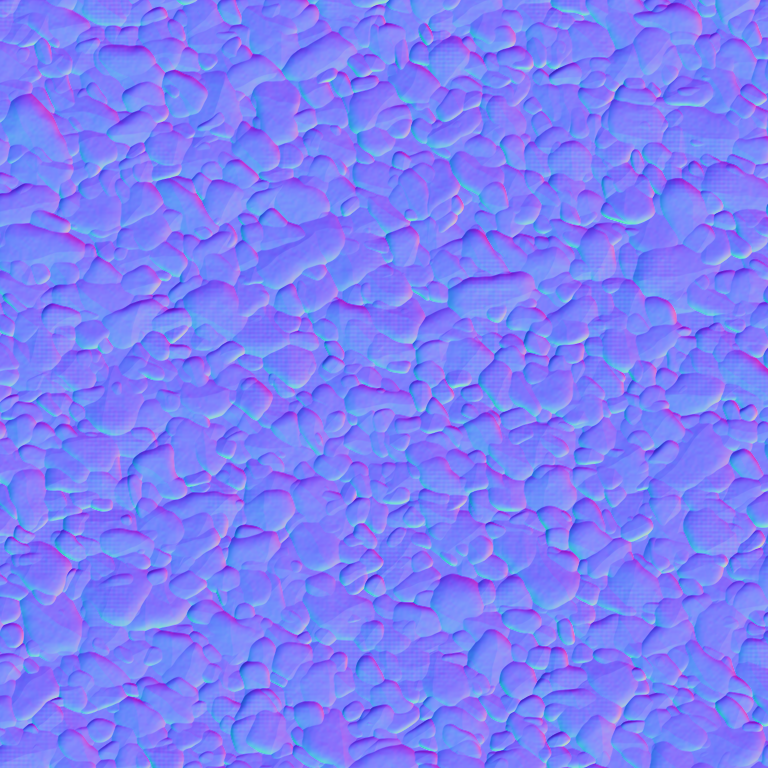
A WebGL 2 fragment shader for this texture map:

```glsl
#version 300 es
precision highp float;

uniform vec2 u_resolution;
out vec4 fragColor;

const float TAU = 6.2831853;

// Integer hash: three values in 0..1 for a cell and a seed
vec3 hash3(ivec2 cell, int seed) {
    uvec3 v = uvec3(ivec3(cell, seed) + 4096) * 1664525u + 1013904223u;
    v.x += v.y * v.z; v.y += v.z * v.x; v.z += v.x * v.y;
    v ^= v >> 16u;
    v.x += v.y * v.z; v.y += v.z * v.x; v.z += v.x * v.y;
    return vec3(v >> 8u) / 16777216.0;
}

// Smooth value noise, centred on zero
float noise(vec2 p, int seed) {
    ivec2 cell = ivec2(floor(p));
    vec2 f = fract(p);
    vec2 w = f * f * (3.0 - 2.0 * f);
    float low = mix(hash3(cell, seed).x, hash3(cell + ivec2(1, 0), seed).x, w.x);
    float high = mix(hash3(cell + ivec2(0, 1), seed).x, hash3(cell + ivec2(1, 1), seed).x, w.x);
    return mix(low, high, w.y) - 0.5;
}

vec2 rotate(vec2 p, float angle) {
    float c = cos(angle), s = sin(angle);
    return vec2(c * p.x + s * p.y, c * p.y - s * p.x);
}

// One stone: tilted, creased plateau that drops steeply at its rim
float stoneHeight(vec2 offset, float size, float lift, vec3 shape, vec3 pose) {
    float angle = -0.35 + (shape.x - 0.5) * 2.2;
    float halfLength = size * mix(0.42, 0.72, shape.y);
    float halfWidth = halfLength * mix(0.52, 0.88, shape.z);
    vec2 q = abs(rotate(offset, angle)) / vec2(halfLength, halfWidth);
    float rim = q.x * q.x * q.x + q.y * q.y * q.y;

    vec2 tilt = (pose.xy - 0.5) * vec2(0.16, 0.28) + vec2(0.0, 0.025);
    vec2 creaseDir = rotate(vec2(1.0, 0.0), pose.z * TAU);
    float crease = 0.16 * max(dot(offset, creaseDir), 0.0);
    return lift + dot(tilt, offset) - crease - 0.045 * size * rim * rim;
}

// Highest stone of one scattered layer
float stoneLayer(vec2 p, float cellCount, float liftRange, int seed) {
    vec2 g = p * cellCount;
    ivec2 home = ivec2(floor(g));
    float top = -0.002;
    for (int y = -1; y <= 1; y++) {
        for (int x = -1; x <= 1; x++) {
            ivec2 cell = home + ivec2(x, y);
            vec3 place = hash3(cell, seed);
            vec3 shape = hash3(cell, seed + 1);
            vec3 pose = hash3(cell, seed + 2);
            vec2 centre = vec2(cell) + mix(vec2(0.08), vec2(0.92), place.xy);
            vec2 offset = (g - centre) / cellCount;
            top = max(top, stoneHeight(offset, 1.0 / cellCount, place.z * liftRange, shape, pose));
        }
    }
    return top;
}

float surfaceHeight(vec2 p) {
    // Uneven outlines
    vec2 bend = vec2(noise(p * 26.0, 40), noise(p * 26.0, 41)) * 0.012;
    bend += vec2(noise(p * 75.0, 42), noise(p * 75.0, 43)) * 0.0028;
    vec2 q = p + bend;

    float h = stoneLayer(q, 13.0, 0.0045, 1);
    h = max(h, stoneLayer(q, 20.0, 0.0040, 11));
    h = max(h, stoneLayer(q, 32.0, 0.0028, 21));

    // Rough stone grain
    h += noise(p * 110.0, 50) * 0.0004;
    h += noise(p * 240.0, 51) * 0.00022;
    return h;
}

// Central differences over a fixed distance on the canvas
vec2 surfaceSlope(vec2 p, float reach) {
    vec2 e = vec2(reach, 0.0);
    return vec2(surfaceHeight(p + e.xy) - surfaceHeight(p - e.xy),
                surfaceHeight(p + e.yx) - surfaceHeight(p - e.yx)) / (2.0 * reach);
}

// Faint woven ripple that shows in patches
vec2 weaveSlope(vec2 p) {
    float patchMask = smoothstep(0.0, 0.3, noise(p * 14.0, 60));
    return sin(p * TAU * vec2(170.0, 185.0)) * vec2(0.04, 0.06) * patchMask;
}

// Slope to colour: red faces right, green faces down, blue faces out
vec3 encodeNormal(vec2 slope) {
    vec3 n = normalize(vec3(-slope.x, slope.y, 1.0));
    return n * 0.5 + vec3(0.49, 0.5, 0.49);
}

void main() {
    vec2 p = gl_FragCoord.xy / u_resolution.y;
    vec2 slope = surfaceSlope(p, 0.0011) + weaveSlope(p);
    fragColor = vec4(encodeNormal(slope), 1.0);
}
```
